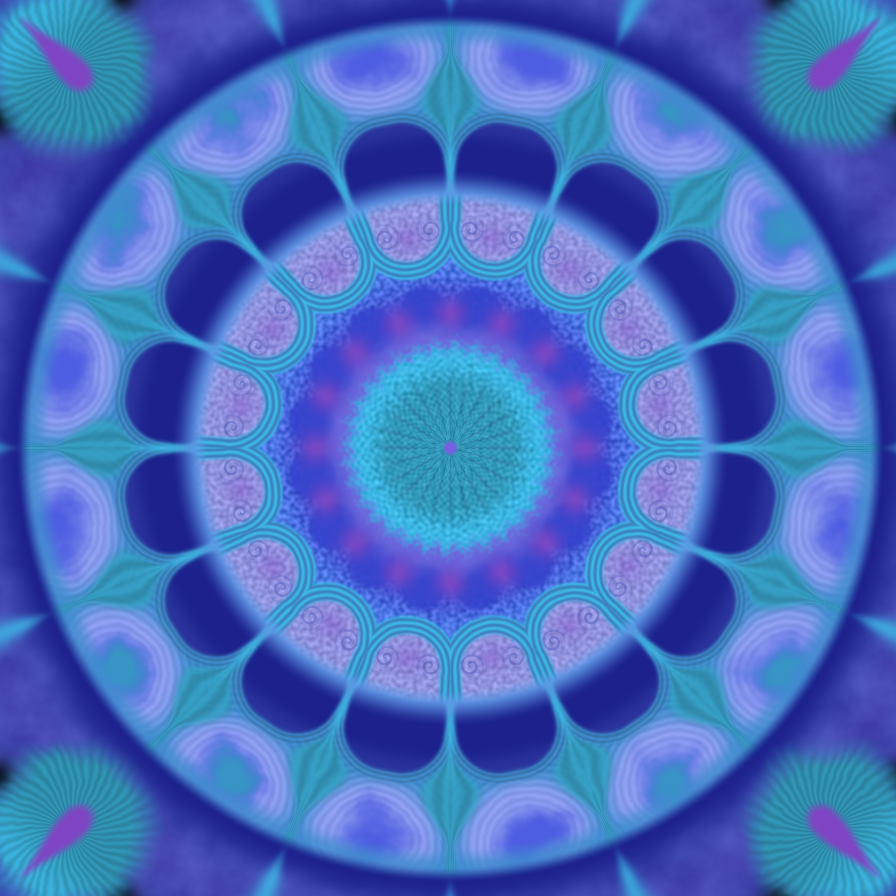
A three.js fragment shader for this pattern:

```glsl
varying vec2 vUv;

#define CENTER vec2(0.5026, 0.5)
#define PETALS 16.0
#define CORE_RADIUS 0.113
#define CELL_RADIUS 0.25
#define PETAL_RADIUS 0.312
#define BLOB_RADIUS 0.446
#define DISC_RADIUS 0.476
#define STRAND_FREQ 780.0
#define GRAIN 190.0

const vec3 NAVY = vec3(0.11, 0.13, 0.55);
const vec3 INDIGO = vec3(0.25, 0.31, 0.71);
const vec3 BLUE = vec3(0.28, 0.34, 0.88);
const vec3 AZURE = vec3(0.25, 0.55, 0.81);
const vec3 TEAL = vec3(0.2, 0.62, 0.75);
const vec3 CYAN = vec3(0.24, 0.72, 0.9);
const vec3 LAVENDER = vec3(0.54, 0.61, 0.93);
const vec3 MAGENTA = vec3(0.5, 0.27, 0.76);

vec2 gradientAt(vec2 cell) {
  float h = fract(sin(dot(cell, vec2(127.1, 311.7))) * 43758.5) * 6.2832;
  return vec2(cos(h), sin(h));
}

float gradientNoise(vec2 p) {
  vec2 i = floor(p), f = fract(p), e = vec2(1, 0);
  vec2 u = f * f * (3.0 - 2.0 * f);
  float low = mix(dot(gradientAt(i), f), dot(gradientAt(i + e), f - e), u.x);
  float high = mix(dot(gradientAt(i + e.yx), f - e.yx),
                   dot(gradientAt(i + 1.0), f - 1.0), u.x);
  return mix(low, high, u.y);
}

float fbm(vec2 p) {
  float sum = 0.0, gain = 0.6;
  for (int i = 0; i < 4; i++) {
    sum += gain * gradientNoise(p);
    p = p * 2.03 + 7.1;
    gain *= 0.5;
  }
  return sum;
}

float glow(float d, float width) { return exp(-d * d / (width * width)); }

float inside(float d, float soft) { return 1.0 - smoothstep(-soft, soft, d); }

float roundedBox(vec2 p, vec2 size, float corner) {
  vec2 d = abs(p) - size + corner;
  return length(max(d, 0.0)) + min(max(d.x, d.y), 0.0) - corner;
}

// Outer field with edge rays and a feather in each corner
vec3 background(vec2 p, float r, vec2 spoke, float cloud) {
  vec2 f = abs(p);
  vec2 e = vec2(f.x + f.y, f.x - f.y) * 0.7071 - vec2(0.602, 0);
  vec3 col = mix(NAVY, INDIGO, smoothstep(0.482, 0.53, r) * (0.85 + cloud));
  col = mix(col, MAGENTA, 0.2 * glow(r - 0.56, 0.04));
  float ray = glow(spoke.x, 0.004 + 0.2 * max(r - 0.49, 0.0));
  ray *= smoothstep(0.1, 0.16, abs(e.y)) * smoothstep(0.475, 0.52, r);
  col = mix(col, CYAN, 0.8 * ray);
  col *= 1.0 - 0.85 * glow(length(vec2(e.x - 0.015, abs(e.y) - 0.096)), 0.02);

  float body = length(e / vec2(0.092, 0.09)) + 0.25 * cloud;
  float barbs = sin(atan(e.y, e.x) * 44.0 + length(e) * 160.0 + 9.0 * cloud);
  vec3 feather = mix(TEAL * 0.93, CYAN, smoothstep(0.0, 0.07, e.x) * 0.75);
  feather *= 0.96 + 0.07 * barbs;
  col = mix(col, feather, inside(body - 0.98, 0.22));
  float eyeWidth = 0.016 * (1.0 - smoothstep(-0.01, 0.085, e.x));
  float eye = length(vec2(min(e.x + 0.012, 0.0) * 0.8, e.y)) - eyeWidth;
  return mix(col, MAGENTA, inside(eye, 0.007) * inside(e.x - 0.075, 0.008));
}

// Lavender arcs around soft blobs, with teal fans on the spokes
vec3 outerRing(vec2 p, float r, vec2 q, vec2 spoke, float cloud) {
  vec2 f = abs(p);
  float diagonal = smoothstep(0.34, 0.48, min(f.x, f.y) / max(max(f.x, f.y), 0.001));
  float d = length((q - vec2(0, BLOB_RADIUS)) * vec2(0.9, 1));
  vec3 col = mix(LAVENDER, AZURE, smoothstep(0.05, 0.083, d));
  col += 0.028 * sin(d * STRAND_FREQ + 7.0 * cloud) * smoothstep(0.025, 0.045, d);
  col = mix(col, BLUE, 0.9 * inside(d - 0.032 + 0.04 * cloud, 0.022));
  col = mix(col, TEAL, diagonal * 0.85 * inside(d - 0.024 + 0.04 * cloud, 0.016));
  col = mix(col, AZURE, 0.8 * smoothstep(0.445, 0.468, r));

  float rise = smoothstep(0.325, 0.385, r);
  float width = 0.003 + 0.03 * rise * rise * (1.0 - smoothstep(0.385, 0.45, r));
  float veins = sin(abs(spoke.x) / width * 9.0 + 4.0 * cloud);
  return mix(col, TEAL * (0.94 + 0.08 * veins), 0.85 * inside(abs(spoke.x) - width, 0.008));
}

// Dark rounded petals, rim lines and bright joints
vec3 petals(vec3 col, float r, vec2 q, vec2 spoke) {
  float d = roundedBox(q - vec2(0, PETAL_RADIUS), vec2(0.056, 0.055), 0.047);
  vec3 rim = AZURE * (0.88 + 0.1 * sin(d * 1100.0));
  col = mix(col, rim, 0.8 * inside(d - 0.012, 0.006));
  col = mix(col, mix(NAVY, INDIGO, 0.4 * smoothstep(0.335, 0.365, r)), inside(d, 0.004));
  return mix(col, CYAN, 0.85 * glow(spoke.x, 0.005) * glow(r - 0.315, 0.035));
}

// Speckled cells with curls, held by striped cyan arches
vec3 cells(float r, vec2 q, float cloud, float grain) {
  vec2 c = q - vec2(0, CELL_RADIUS);
  c.x *= CELL_RADIUS / max(q.y, CELL_RADIUS);
  float d = length(vec2(c.x, min(c.y, 0.0)));
  vec3 cell = LAVENDER + vec3(0.03, -0.03, -0.06) + 0.16 * grain;
  cell = mix(cell, MAGENTA, 0.35 * glow(length(c + vec2(0, 0.012)), 0.016));
  vec2 e = vec2(abs(q.x) - 0.025, c.y + 0.007);
  float curl = smoothstep(0.0, 0.8, sin(length(e) * 800.0 + atan(e.y, e.x)));
  cell = mix(cell, INDIGO, 0.35 * curl * inside(length(e) - 0.014, 0.005));

  vec3 ring = mix(BLUE * 0.94, vec3(0.3, 0.47, 0.9), smoothstep(0.165, 0.205, r));
  ring += 0.2 * grain * smoothstep(0.14, 0.19, r);
  float scallop = length(q - vec2(0, 0.157)) - 0.026;
  ring = mix(ring, vec3(0.2, 0.26, 0.8), 0.85 * inside(scallop, 0.004));

  vec3 arch = mix(AZURE * 0.92, CYAN, 0.5 + 0.5 * sin(d * 900.0 + 3.0 * cloud));
  vec3 col = mix(cell, arch, smoothstep(0.034, 0.041, d));
  return mix(col, ring, smoothstep(0.055, 0.061, d) * inside(r - 0.222, 0.012));
}

// Purple halo and fuzzy teal flower
vec3 core(vec3 col, float angle, float r, vec2 spoke, float cloud, float grain) {
  float halo = inside(r - 0.135 + 0.025 * cloud, 0.018);
  col = mix(col, vec3(0.42, 0.4, 0.86), halo);
  col = mix(col, MAGENTA, 0.85 * glow(length(spoke - vec2(0, 0.15)), 0.017));
  float fringe = 0.003 * sin(angle * 32.0) + 0.012 * grain;
  vec3 flower = mix(TEAL * 0.97, CYAN, smoothstep(0.065, 0.1, r + fringe));
  float lines = pow(0.5 + 0.5 * cos(angle * 24.0), 6.0);
  flower = mix(flower, AZURE * 0.7, 0.4 * lines * inside(r - 0.075, 0.025));
  flower += 0.03 * sin(r * STRAND_FREQ) * sin(angle * 48.0) + 0.09 * grain;
  col = mix(col, flower, inside(r - CORE_RADIUS + fringe, 0.013));
  return mix(col, vec3(0.47, 0.37, 0.88), inside(r - 0.007, 0.003));
}

vec2 foldSector(float turn, float r) {
  float a = (fract(turn) - 0.5) * 6.28319 / PETALS;
  return r * vec2(sin(a), cos(a));
}

void main() {
  vec2 p = vUv - CENTER;
  float r = length(p), angle = atan(p.y, p.x);
  float turn = angle * PETALS / 6.28319;
  vec2 q = foldSector(turn, r), spoke = foldSector(turn + 0.5, r);
  float cloud = fbm(p * 18.0 + 31.0);
  float grain = gradientNoise(p * GRAIN + 90.0);

  vec3 disc = petals(outerRing(p, r, q, spoke, cloud), r, q, spoke);
  disc = mix(disc, vec3(0.38, 0.62, 0.92), 1.0 - smoothstep(0.276, 0.312, r));
  vec3 heart = core(cells(r, q, cloud, grain), angle, r, spoke, cloud, grain);
  disc = mix(disc, heart, inside(r - 0.279, 0.01));
  vec3 col = mix(background(p, r, spoke, cloud), disc, inside(r - DISC_RADIUS, 0.009));
  gl_FragColor = vec4(clamp(col, 0.0, 1.0), 1.0);
}
```
